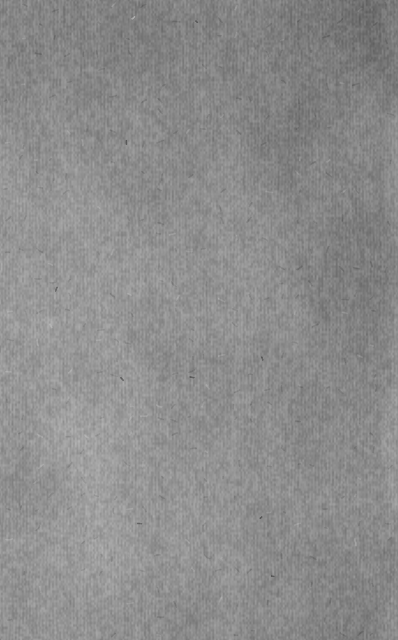
A WebGL 1 fragment shader for this texture:

```glsl
precision highp float;
uniform vec2 u_resolution;

#define BASE_TONE 0.563
#define RIB_COUNT 188.0
#define RIB_DEPTH 0.013
#define GRAIN_SCALE 330.0
#define GRAIN_DEPTH 0.085
#define PULP_DEPTH 0.05
#define CLOUD_DEPTH 0.06
#define FIBRE_DEPTH 0.06
#define SPECK_DEPTH 0.2

const float TAU = 6.2831853;

float hash(vec2 p) {
  vec3 q = fract(vec3(p.xyx) * 0.1031);
  q += dot(q, q.yzx + 33.33);
  return fract((q.x + q.y) * q.z);
}

float noise(vec2 p) {
  vec2 i = floor(p);
  vec2 f = fract(p);
  f = f * f * (3.0 - 2.0 * f);
  float low = mix(hash(i), hash(i + vec2(1.0, 0.0)), f.x);
  float high = mix(hash(i + vec2(0.0, 1.0)), hash(i + vec2(1.0)), f.x);
  return mix(low, high, f.y) - 0.5;
}

float fbm(vec2 p) {
  float sum = 0.0;
  float gain = 1.0;
  for (int i = 0; i < 4; i++) {
    sum += gain * noise(p);
    p = mat2(1.6, 1.2, -1.2, 1.6) * p + 17.3;
    gain *= 0.55;
  }
  return sum;
}

// One short stroke per occupied cell; the sign tells light from dark.
float strokes(vec2 p, float cells, float share, float halfLength, float lightShare) {
  vec2 cell = floor(p * cells);
  vec2 center = 0.3 + 0.4 * vec2(hash(cell + 3.7), hash(cell + 41.2));
  vec2 d = (fract(p * cells) - center) / cells;
  float angle = TAU * hash(cell + 87.5);
  vec2 dir = vec2(cos(angle), sin(angle));
  float along = dot(d, dir);
  float reach = halfLength * (0.3 + 0.7 * hash(cell + 19.1));
  float bend = 60.0 * (hash(cell + 63.8) - 0.5) * along * along;
  float across = dot(d, vec2(-dir.y, dir.x)) + bend;
  float dist = length(vec2(max(abs(along) - reach, 0.0), across));
  float edge = max(0.0012, 1.0 / u_resolution.y);
  float mask = (1.0 - smoothstep(0.0005, 0.0005 + edge, dist)) * step(hash(cell + 5.9), share);
  return mask * (hash(cell + 71.3) < lightShare ? 1.0 : -1.0);
}

// Broad uneven light: pale lower left, dark right side and top.
float lighting(vec2 uv) {
  float tone = BASE_TONE;
  tone -= 0.068 * smoothstep(0.52, 0.95, uv.x) * (0.75 + 0.25 * uv.y);
  tone -= 0.045 * smoothstep(0.65, 1.0, uv.y);
  vec2 glow = (uv - vec2(0.22, 0.28)) / vec2(0.5, 0.38);
  tone += 0.03 * exp(-dot(glow, glow));
  tone -= 0.02 * smoothstep(0.12, 0.0, uv.y);
  float curl = smoothstep(0.955, 1.0, uv.x + 0.06 * noise(vec2(1.0, uv.y * 7.0)));
  return tone + 0.05 * curl;
}

void main() {
  vec2 p = gl_FragCoord.xy / u_resolution.y;
  float tone = lighting(gl_FragCoord.xy / u_resolution);

  // Soft clouds and vertical smears
  tone += CLOUD_DEPTH * fbm(p * vec2(7.0, 5.0) + 4.0);
  tone += 0.4 * CLOUD_DEPTH * noise(p * vec2(28.0, 12.0));

  // Laid ribs, wavering and broken along their length
  float phase = p.x * RIB_COUNT + 0.5 * noise(p * vec2(30.0, 22.0));
  float strength = 1.0 + 1.2 * noise(p * vec2(90.0, 40.0));
  tone += RIB_DEPTH * strength * sin(TAU * phase);
  tone += 0.035 * noise(p * vec2(300.0, 55.0));

  // Paper grain and pulp
  tone += GRAIN_DEPTH * noise(p * vec2(1.1, 0.8) * GRAIN_SCALE);
  tone += PULP_DEPTH * noise(p * vec2(150.0, 110.0) + 9.0);

  // Faint fibres and rare specks
  tone += FIBRE_DEPTH * strokes(p, 42.0, 0.3, 0.005, 0.25);
  tone += SPECK_DEPTH * strokes(p + 2.3, 9.0, 0.2, 0.003, 0.6);

  gl_FragColor = vec4(vec3(tone), 1.0);
}
```
